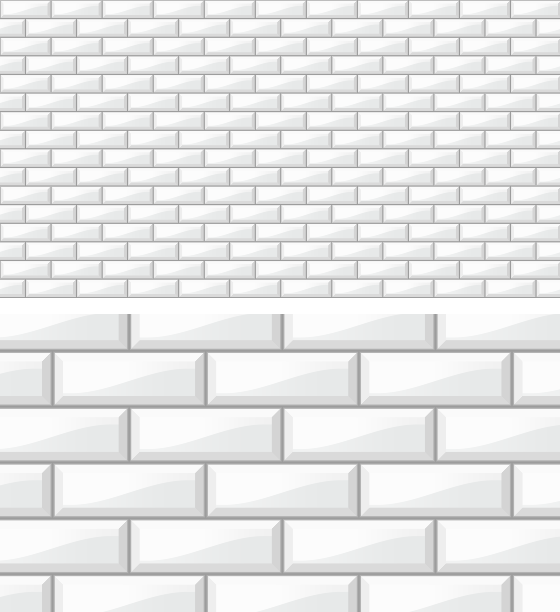
Top, the full canvas; bottom, a detail of the centre.
Write a Shadertoy shader that draws this pattern.

```glsl
// Glossy white bevelled wall tiles in running bond, about 11 across and 16 down.
// Each tile blends four mitred bevels around a flat face, with a curved sheen
// over its upper left; soft grey joints are shaded from the edge distance.

const vec2 TILE = vec2(2.76, 1.0); // tile size in row heights

float softStep(float edge, float width, float x) {
    return smoothstep(edge - width, edge + width, x);
}

// Flat centre of the tile, with the sheen ending along an S-shaped curve
vec3 faceColor(vec2 p, float aa) {
    float along = p.x / TILE.x;
    vec3 base = mix(vec3(0.945, 0.95, 0.95), vec3(0.905, 0.913, 0.913),
                    smoothstep(0.1, 0.85, along));
    float curve = mix(0.76, 0.32, smoothstep(0.12, 0.88, along));
    vec3 sheen = vec3(mix(0.99, 0.945, smoothstep(0.4, 0.95, along)));
    return mix(base, sheen, 1.0 - softStep(curve, 0.6 * aa, p.y));
}

// Four bevels lit from the upper left: x holds left/right, y holds top/bottom
vec3 bevelColor(vec2 p, float aa) {
    vec2 toEdge = min(p, TILE - p);
    float upright = mix(0.935, 0.83, softStep(0.5 * TILE.x, aa, p.x));
    float level = mix(0.98, 0.855, softStep(0.5, aa, p.y));
    return vec3(mix(level, upright, softStep(0.0, 0.6 * aa, toEdge.y - toEdge.x)));
}

void mainImage(out vec4 fragColor, in vec2 fragCoord) {
    vec2 uv = fragCoord / iResolution.xy;
    float aa = 16.02 / iResolution.y; // one pixel in row heights

    // Rows run downward; every second one shifts by half a tile
    vec2 grid = vec2(uv.x * 10.97, (1.0 - uv.y) * 16.02);
    grid.x += 0.5 * mod(floor(grid.y), 2.0);
    vec2 p = fract(grid) * TILE;

    vec2 toEdge = min(p, TILE - p);
    float edge = min(toEdge.x, toEdge.y);

    // Face inside the bevels
    vec3 color = mix(bevelColor(p, aa), faceColor(p, aa),
                     softStep(0.19, 0.5 * aa, edge));

    // Joint, darkest along its centre
    vec3 joint = vec3(mix(0.61, 0.74, smoothstep(0.0, 0.045, edge)));
    color = mix(joint, color, softStep(0.04, 0.5 * aa, edge));

    fragColor = vec4(color, 1.0);
}
```
